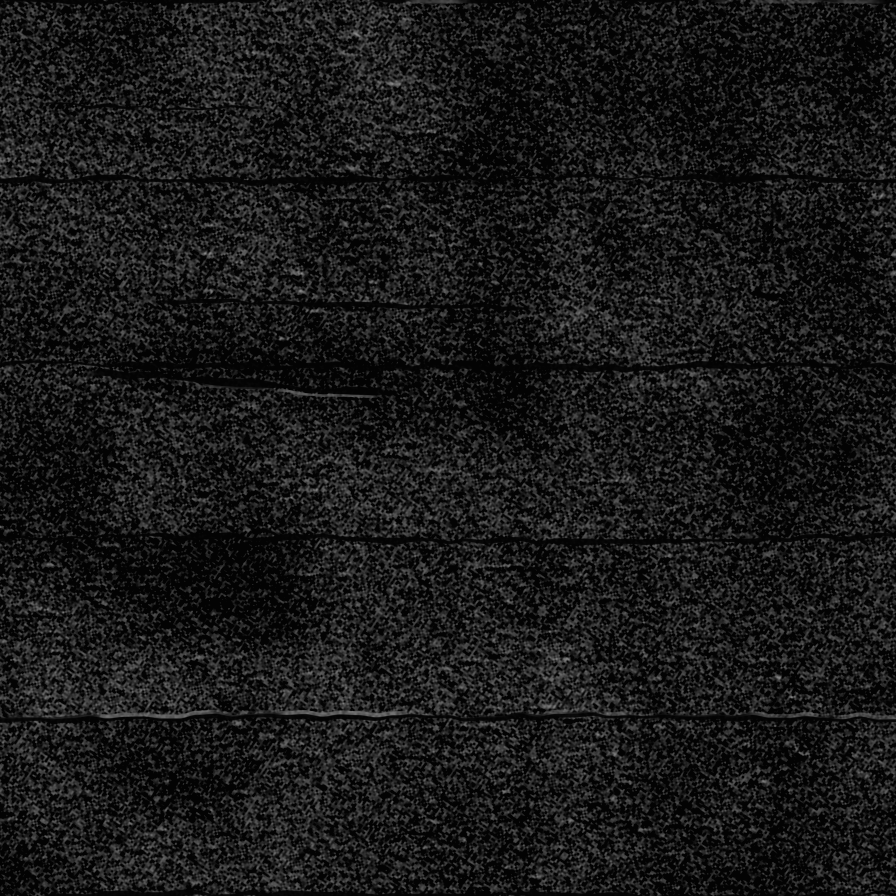
Reproduce this texture procedurally as a Shadertoy shader.

```glsl
// Five rough, nearly black boards stacked down the canvas, split by ragged seams.
// Fine grain, side-lit pits and cloudy stains are summed as one signed tone,
// then clipped at black; seams, short cracks and pale chipped rims go on top.

const float BOARDS = 5.0;
const float MEAN_TONE = 0.076;
const float CONTRAST = 0.115;
const float BLACK = 0.01;
const float RIM_TONE = 0.42;

float hash(vec2 p) {
    vec3 q = fract(vec3(p.xyx) * 0.1031);
    q += dot(q, q.yzx + 33.33);
    return fract((q.x + q.y) * q.z);
}

float noise(vec2 p) {
    vec2 i = floor(p), f = fract(p);
    f = f * f * (3.0 - 2.0 * f);
    float low = mix(hash(i), hash(i + vec2(1, 0)), f.x);
    float high = mix(hash(i + vec2(0, 1)), hash(i + vec2(1, 1)), f.x);
    return mix(low, high, f.y);
}

float fbm(vec2 p) {
    float sum = 0.0, amp = 0.5;
    for (int i = 0; i < 5; i++) {
        sum += amp * noise(p);
        p = mat2(1.6, 1.2, -1.2, 1.6) * p + 17.0;
        amp *= 0.55;
    }
    return sum;
}

// Surface height: small bumps plus sparse, wide chips
float height(vec2 p) {
    float bumps = noise(p * vec2(95, 150)) + 0.5 * noise(p * vec2(190, 240) + 50.0);
    float chips = smoothstep(0.74, 0.95, noise(p * vec2(60, 95) + 80.0));
    return bumps + 1.6 * chips * noise(p * 9.0 + 30.0);
}

// Light from above: slope between two nearby heights
float relief(vec2 p) {
    return height(p) - height(p + vec2(0.0012, 0.003));
}

float blotch(vec2 p, vec2 center, vec2 radius) {
    vec2 d = (p - center) / radius;
    return exp(-dot(d, d));
}

float stains(vec2 p) {
    float board = floor(p.y * BOARDS);
    float clouds = fbm(p * vec2(6, 7) + board * 0.35) - 0.55;
    float streaks = noise(vec2(p.x * 22.0, p.y * 3.0 + 7.0)) - 0.5;
    float tone = 2.3 * clouds + 0.5 * streaks;
    tone += 0.5 * blotch(p, vec2(0.82, 0.69), vec2(0.08, 0.10));
    tone += 0.5 * blotch(p, vec2(0.05, 0.75), vec2(0.10, 0.08));
    tone += 0.4 * blotch(p, vec2(0.42, 0.33), vec2(0.09, 0.10));
    tone -= 0.6 * blotch(p, vec2(0.55, 0.82), vec2(0.08, 0.10));
    tone -= 0.5 * blotch(p, vec2(0.23, 0.32), vec2(0.12, 0.09));
    return tone;
}

// Ragged sideways drift of a seam
float wander(float x, float seed) {
    return 0.007 * (noise(vec2(x * 6.0, seed)) - 0.5)
         + 0.005 * (noise(vec2(x * 50.0, seed + 9.0)) - 0.5);
}

float stroke(float d, float width, float soft) {
    return 1.0 - smoothstep(0.5 * width - soft, 0.5 * width + soft, abs(d));
}

float span(float x, float start, float end) {
    return smoothstep(start - 0.01, start + 0.01, x) * (1.0 - smoothstep(end - 0.01, end + 0.01, x));
}

// Dark crack from a to b, swelling and thinning along its length
float crack(vec2 p, vec2 a, vec2 b, float width, float seed, float soft) {
    float y = mix(a.y, b.y, clamp((p.x - a.x) / (b.x - a.x), 0.0, 1.0));
    float swell = 0.35 + 1.1 * noise(vec2(p.x * 25.0, seed + 4.0));
    return stroke(p.y - y - wander(p.x, seed), width * swell, soft) * span(p.x, a.x, b.x);
}

void mainImage(out vec4 fragColor, in vec2 fragCoord) {
    vec2 p = fragCoord / iResolution.xy;
    float soft = 0.8 / iResolution.y;

    // Weathered surface
    vec2 grainPoint = mat2(0.83, 0.56, -0.56, 0.83) * p * 430.0 + 600.0;
    float grain = 4.0 * (noise(grainPoint) - 0.5);
    float tone = MEAN_TONE + CONTRAST * (grain + 1.3 * relief(p) + stains(p));

    // Seams between the boards, dark and uneven
    float dark = 0.0;
    for (float k = 0.0; k <= BOARDS; k++) {
        float y = k / BOARDS - 0.008 * step(2.5, k) * step(k, 3.5);
        dark = max(dark, crack(p, vec2(-0.1, y), vec2(1.1, y), 0.0055, k * 13.0, soft));
    }

    // Short cracks inside the boards
    dark = max(dark, crack(p, vec2(0.10, 0.583), vec2(0.43, 0.563), 0.008, 81.0, soft));
    dark = max(dark, crack(p, vec2(0.18, 0.662), vec2(0.59, 0.658), 0.004, 92.0, soft));
    dark = max(dark, crack(p, vec2(0.05, 0.883), vec2(0.29, 0.882), 0.004, 103.0, soft));
    tone = mix(tone, BLACK, 0.93 * dark);

    // Pale chipped rims: low seam, canvas edges and under the long crack
    float x = p.x;
    float patchy = smoothstep(0.15, 0.6, noise(vec2(x * 40.0, 5.0)));
    float lowRim = max(span(x, 0.04, 0.45), 0.7 * max(span(x, 0.61, 0.70), span(x, 0.83, 1.1)));
    float rim = stroke(p.y - 0.2035 - wander(x, 13.0), 0.0045, soft) * (0.2 + 0.8 * lowRim);
    rim = max(rim, stroke(p.y - 0.998, 0.004, soft) * max(span(x, 0.46, 0.52), 0.6 * span(x, 0.80, 0.98)));
    float crackY = mix(0.583, 0.563, (x - 0.10) / 0.33) + wander(x, 81.0);
    rim = max(rim, 0.8 * stroke(p.y - crackY + 0.005, 0.003, soft) * span(x, 0.23, 0.42));
    tone = mix(tone, RIM_TONE + 0.2 * (noise(p * 300.0) - 0.5), rim * (0.25 + 0.6 * patchy));

    fragColor = vec4(vec3(clamp(tone, BLACK, 0.75)), 1.0);
}
```
